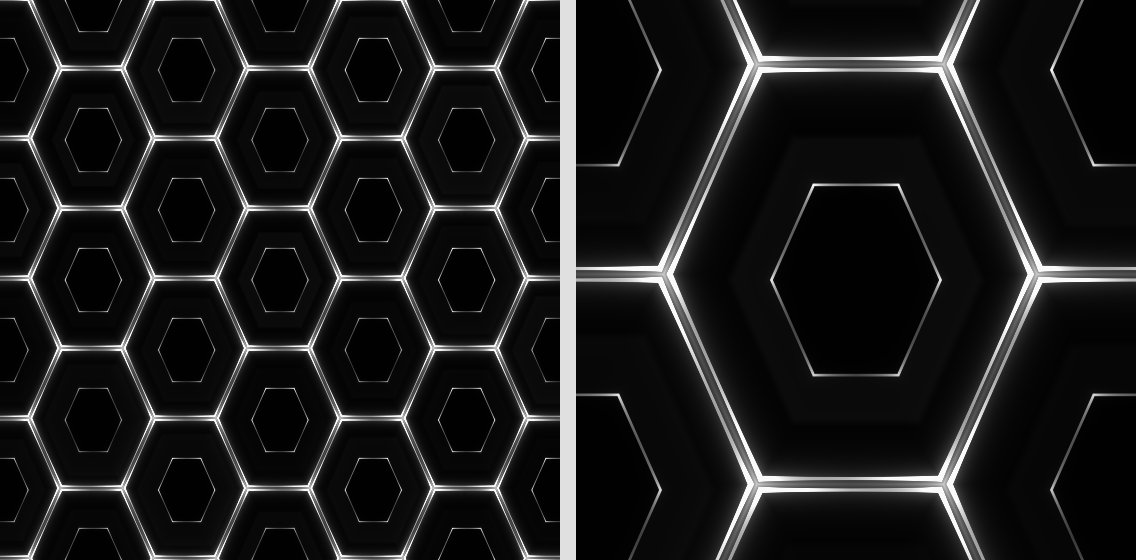
Left: the whole. Right: its middle third, enlarged.
Write a WebGL 2 fragment shader that draws this pattern.

```glsl
#version 300 es
precision highp float;

uniform vec2 u_resolution;
out vec4 fragColor;

// Layout, in canvas units
const vec2 REPEATS = vec2(3.0, 4.0);
const vec2 BORDER_SHIFT = vec2(-0.0034, 0.0034);
const vec2 HEX_RADIUS = vec2(1.0 / 9.0, 1.0 / 8.0);  // side corner, flat edge
const float INNER_SCALE = 0.453;

// Lines and light
const float SEAM_INSET = 0.0034;
const float SEAM_HALF_WIDTH = 0.0009;
const float CORNER_EXTRA_WIDTH = 0.0011;
const float SEAM_CORNER_REACH = 0.020;
const float GLOW_REACH = 0.0055;
const float INNER_HALF_WIDTH = 0.0008;
const float INNER_CORNER_REACH = 0.010;
const float HALO_LEVEL = 0.034;
const vec3 BACKGROUND = vec3(0.004);
const vec3 LIGHT = vec3(0.98);

const float SIXTH_TURN = 1.0471976;

float hash(vec2 p) {
    return fract(sin(dot(p, vec2(127.1, 311.7))) * 43758.5453);
}

// Nearest centre of one rectangular lattice, in repeat units
vec2 latticeCentre(vec2 q, vec2 offset) {
    return floor(q - offset + 0.5) + offset;
}

// Distance inward from the hexagon outline, negative outside
float hexInset(vec2 d, float scale) {
    vec2 r = HEX_RADIUS * scale;
    vec2 normal = normalize(vec2(r.y, 0.5 * r.x));
    d = abs(d);
    return min(r.y - d.y, r.x * normal.x - dot(d, normal));
}

float cornerDistance(vec2 d, float scale) {
    vec2 r = HEX_RADIUS * scale;
    d = abs(d);
    return min(length(d - vec2(r.x, 0.0)), length(d - vec2(0.5 * r.x, r.y)));
}

// Position from 0 to 1 along the nearest edge, anticlockwise
float alongEdge(vec2 d) {
    vec2 regular = d / (HEX_RADIUS * vec2(1.0, 1.1547));
    return fract(atan(regular.y, regular.x) / SIXTH_TURN + 6.0);
}

float stroke(float distanceToLine, float halfWidth, float pixel) {
    return 1.0 - smoothstep(halfWidth - 0.6 * pixel, halfWidth + 0.6 * pixel,
                            abs(distanceToLine));
}

void main() {
    vec2 uv = gl_FragCoord.xy / u_resolution;
    float pixel = 1.0 / min(u_resolution.x, u_resolution.y);

    // Nearest of the two interleaved lattices
    vec2 p = uv - BORDER_SHIFT;
    vec2 q = p * REPEATS;
    vec2 centreA = latticeCentre(q, vec2(0.5, 0.0));
    vec2 centreB = latticeCentre(q, vec2(0.0, 0.5));
    vec2 metric = vec2(1.7320508, 1.0);
    bool nearA = length((q - centreA) * metric) < length((q - centreB) * metric);
    vec2 centre = nearA ? centreA : centreB;
    vec2 d = p - centre / REPEATS;
    vec2 inner = d + BORDER_SHIFT;

    float cellLight = hash(centre);
    float cellHalo = hash(centre + 17.3);
    float cellSize = hash(centre + 41.9);

    // Paired seams, each streaked towards one end and swollen at corners
    float inset = hexInset(d, 1.0);
    float corner = exp(-cornerDistance(d, 1.0) / SEAM_CORNER_REACH);
    float streak = smoothstep(0.15, 0.85, alongEdge(d));
    float width = SEAM_HALF_WIDTH + CORNER_EXTRA_WIDTH * corner;
    float seam = stroke(inset - SEAM_INSET, width, pixel)
               * min(1.0, 0.42 + 0.38 * streak + 0.9 * corner);
    float glow = exp(-max(inset, 0.0) / GLOW_REACH) * (0.22 + 0.55 * corner);
    glow += 0.06 * exp(-max(inset, 0.0) / (3.0 * GLOW_REACH));

    // Thin inner outline, brightest at corners and along the top
    float innerInset = hexInset(inner, INNER_SCALE);
    float innerCorner = exp(-cornerDistance(inner, INNER_SCALE) / INNER_CORNER_REACH);
    float topLight = smoothstep(-0.06, 0.06, inner.y);
    float outline = stroke(innerInset, INNER_HALF_WIDTH, pixel)
                  * (0.22 + 0.18 * topLight + 0.65 * innerCorner)
                  * mix(0.65, 1.1, cellLight);
    outline += 0.06 * innerCorner * exp(-abs(innerInset) / 0.003);

    // Faint hexagonal band around the inner outline
    float haloInset = hexInset(inner, mix(0.66, 0.80, cellSize));
    float halo = smoothstep(-0.003, 0.003, haloInset)
               * (1.0 - smoothstep(-0.001, 0.001, innerInset))
               * HALO_LEVEL * mix(0.25, 1.0, cellHalo);

    float light = max(seam, glow) + 0.35 * min(seam, glow) + outline + halo;
    fragColor = vec4(mix(BACKGROUND, LIGHT, clamp(light, 0.0, 1.0)), 1.0);
}
```
